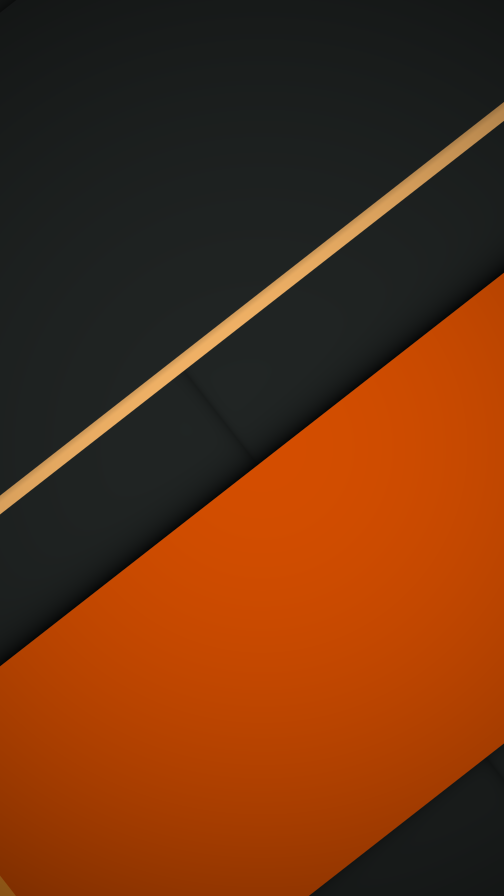
Give the GLSL for this background, as a WebGL 1 fragment shader.

```glsl
precision highp float;
// Diagonal charcoal and orange panels with a thin gold bar, soft shadows and a vignette.

uniform vec2 u_resolution;

// Smooth step that is 1 where the signed distance is positive.
float edge(float dist) {
    float pixel = 1.0 / u_resolution.x;
    return smoothstep(-0.7 * pixel, 0.7 * pixel, dist);
}

// Shadow that fades with distance from an edge, only on its positive side.
float shadow(float dist, float width) {
    return edge(dist) * exp(-max(dist, 0.0) / width);
}

void main() {
    // Canvas is one unit wide; the frame is rotated to follow the stripes.
    vec2 p = gl_FragCoord.xy / u_resolution * vec2(1.0, 16.0 / 9.0);
    float along = dot(p, vec2(0.788, 0.6155));
    float across = dot(p, vec2(-0.6155, 0.788));

    vec3 charcoal = vec3(0.129, 0.145, 0.141);
    vec3 orange = vec3(0.828, 0.304, 0.0);
    vec3 gold = vec3(0.955, 0.705, 0.405);

    // Charcoal base: crosswise seam, shadow of the orange panel, corner fold
    float seamDist = along - 0.929;
    float seam = 0.25 * exp(-abs(seamDist) / (seamDist < 0.0 ? 0.012 : 0.006));
    float upperPanel = edge(across - 0.611);
    vec3 color = charcoal * (1.0 - seam * (1.0 - upperPanel));
    color *= 1.0 - 0.85 * shadow(across - 0.359, 0.024);
    color *= 1.0 - 0.25 * shadow(-0.377 - across, 0.015);
    color *= 1.0 - 0.45 * shadow(across - 1.381, 0.015);

    // Orange panel with a gold tip at its lower left end
    vec3 panel = mix(gold * vec3(0.95, 0.78, 0.35), orange, edge(along - 0.025));
    color = mix(color, panel, edge(across + 0.377) * edge(0.359 - across));

    // Gold bar, slightly shaded along its upper edge
    float bar = edge(across - 0.5965) * edge(0.626 - across);
    color = mix(color, gold * (1.0 - 0.12 * smoothstep(0.612, 0.626, across)), bar);

    // Vignette around the middle
    vec2 fromCenter = p - vec2(0.52, 0.89);
    color *= 1.0 - 0.39 * dot(fromCenter, fromCenter);

    gl_FragColor = vec4(color, 1.0);
}
```
